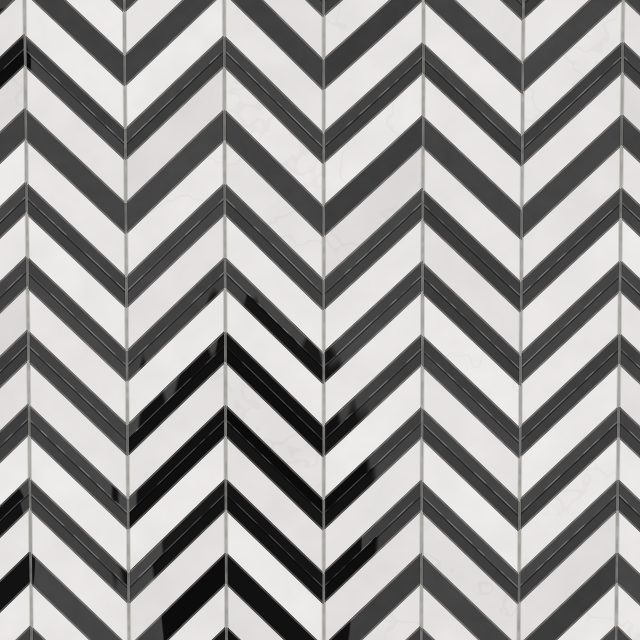
A WebGL 1 fragment shader for this pattern:

```glsl
precision highp float;
// Polished chevron mosaic: white marble slats alternate with dark stone bands.
// A triangle wave shears the rows, hashes vary each slat, and a ragged
// elliptical mask lays black glossy reflections over the dark stone.

uniform vec2 u_resolution;

float hash(vec2 p) {
  vec3 q = fract(vec3(p.xyx) * 0.1031);
  q += dot(q, q.yzx + 33.33);
  return fract((q.x + q.y) * q.z);
}

float noise(vec2 p) {
  vec2 i = floor(p), f = fract(p);
  f = f * f * (3.0 - 2.0 * f);
  return mix(mix(hash(i), hash(i + vec2(1.0, 0.0)), f.x),
             mix(hash(i + vec2(0.0, 1.0)), hash(i + 1.0), f.x), f.y);
}

float fbm(vec2 p) {
  float sum = 0.0, gain = 0.5;
  for (int i = 0; i < 4; i++) {
    sum += gain * noise(p);
    p = p * 2.03 + 7.1;
    gain *= 0.5;
  }
  return sum;
}

// Coverage of a line of the given half width at distance d
float line(float d, float halfWidth, float px) {
  return 1.0 - smoothstep(halfWidth - 0.5 * px, halfWidth + 0.5 * px, d);
}

// Reflected dark shapes, broken up differently on every strip
float reflection(vec2 p, vec2 strip, float px) {
  float main_ = length((p - vec2(0.39, 0.78)) / vec2(0.185, 0.31));
  float upperLeft = length((p - vec2(0.0, 0.10)) / vec2(0.045, 0.08));
  float lowerLeft = length((p - vec2(0.0, 0.87)) / vec2(0.055, 0.12));
  float reach = min(main_, min(upperLeft, lowerLeft));
  reach += 0.35 * (hash(strip + 5.0) - 0.5);
  reach += 0.30 * (noise(vec2(p.x * 45.0, strip.y * 9.0)) - 0.5);
  return 1.0 - smoothstep(0.97, 1.03 + 4.0 * px, reach);
}

void main() {
  vec2 p = gl_FragCoord.xy / u_resolution;
  p.y = 1.0 - p.y;
  float px = 1.0 / min(u_resolution.x, u_resolution.y);

  // Columns narrow slightly downward; zig is 0 in valleys and 1 on peaks
  float u = (p.x - 0.506) / (0.1559 - 0.0037 * p.y);
  float column = floor(u);
  float zig = abs(mod(u + 1.0, 2.0) - 1.0);

  // Rows follow the zigzag, with a small sag toward the upper right
  float sag = 0.013 * smoothstep(0.3, 0.65, p.x) * (1.0 - p.y);
  float v = (p.y - 0.0547 - sag - 0.147 * (1.0 - zig)) / 0.1155;
  v += 0.035 * (hash(vec2(column + 20.0, 3.0)) - 0.5);
  float row = floor(v), t = fract(v);
  vec2 tile = vec2(column, row) + 20.0;
  float dark = 1.0 - step(0.41, t);

  // White marble: tone per slat, soft clouds and faint veins
  float cloud = fbm(p * 22.0 + tile * 3.7);
  float tone = pow(hash(tile), 0.6);
  vec3 marble = mix(vec3(0.86, 0.85, 0.845), vec3(0.928, 0.92, 0.916), tone);
  marble += 0.045 * (cloud - 0.47);
  float vein = 1.0 - smoothstep(0.0, 0.03, abs(fbm(p * 14.0 + tile) - 0.5));
  marble -= 0.022 * vein * step(0.72, hash(tile + 31.0));

  // Dark bands: most are split into two strips, some stay whole
  float split = 1.0 - step(abs(abs(mod(row + 4.0, 8.0) - 4.0) - 1.0), 0.1);
  float lower = split * step(0.19, t);
  vec2 strip = tile + vec2(0.0, 0.5 * lower);
  float gloss = reflection(p, strip, px);
  float stone = 0.255 + 0.045 * (hash(strip + 11.0) - 0.5);
  stone += 0.03 * (fbm(p * 60.0) - 0.47);
  stone = mix(stone, 0.045 + 0.05 * hash(strip + 17.0), gloss);

  // Worn seam between strips, with a thin shadow beneath
  float seam = line(abs(t - 0.19) * 0.083, 0.0010, px) * split;
  float shadow = line(abs(t - 0.215) * 0.083, 0.0009, px) * split;
  float wear = smoothstep(0.25, 0.65, noise(p * 75.0));
  stone = mix(stone, stone * 0.6, shadow);
  stone = mix(stone, stone + mix(0.03, 0.19, wear), seam);

  vec3 color = mix(marble, vec3(stone), dark);

  // Slanted joints along the band edges
  float edge = min(min(t, 1.0 - t), abs(t - 0.41)) * 0.083;
  float grain = 0.08 * (noise(p * 110.0) - 0.5);
  vec3 edgeGrout = vec3(0.43, 0.425, 0.42) + grain - 0.12 * gloss;
  color = mix(color, edgeGrout, line(edge, 0.0014, px));

  // Vertical joints between columns, lighter beside marble
  float side = abs(fract(u + 0.5) - 0.5) * 0.154;
  vec3 sideGrout = mix(vec3(0.65, 0.65, 0.625), vec3(0.44, 0.44, 0.43), dark);
  color *= 1.0 - 0.12 * line(side, 0.0036, px);
  color = mix(color, sideGrout + grain, line(side, 0.0022, px));

  gl_FragColor = vec4(color, 1.0);
}
```
